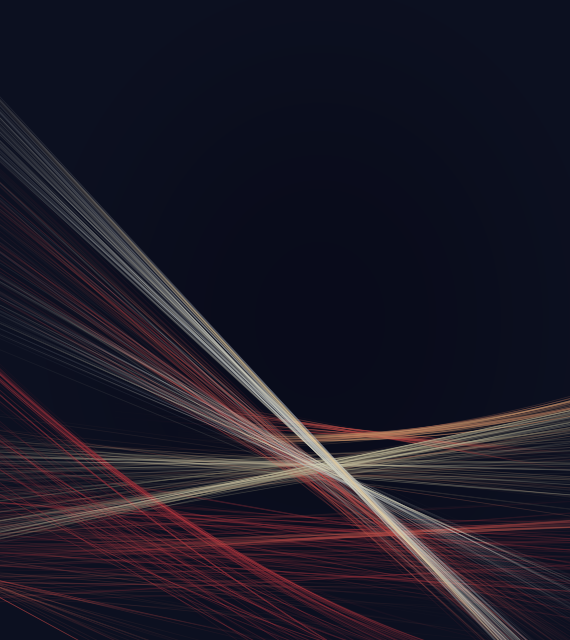
Reproduce this background procedurally as a Shadertoy shader.

```glsl
// Fans of fine silver, gold and red light strands crossing over a deep navy field.

// Background
const vec3 NAVY_EDGE = vec3(0.047, 0.062, 0.125);
const vec3 NAVY_CORE = vec3(0.036, 0.045, 0.105);

// Strand tints
const vec3 CREAM  = vec3(0.93, 0.90, 0.76);
const vec3 SILVER = vec3(0.62, 0.66, 0.72);
const vec3 OLIVE  = vec3(0.56, 0.54, 0.43);
const vec3 GOLD   = vec3(0.86, 0.70, 0.48);
const vec3 COPPER = vec3(0.64, 0.36, 0.29);
const vec3 RED    = vec3(0.76, 0.22, 0.24);
const vec3 WINE   = vec3(0.38, 0.12, 0.18);

// Strand shape, as shares of the canvas height
const float ASPECT = 0.8906;
const float THIN   = 0.0003;
const float THICK  = 0.0011;

float hash(float n) {
    return fract(sin(n * 12.9898) * 43758.5453);
}

// Coverage of a line of half width w at distance d, softened over one pixel
float lineCoverage(float d, float w, float pixel) {
    float halfWidth = max(w, 0.5 * pixel);
    float edge = 0.5 * pixel;
    return (1.0 - smoothstep(halfWidth - edge, halfWidth + edge, d)) * w / halfWidth;
}

// Blends strands that cross near the pivot.
// slopes: range of directions, waist: spread at the pivot, bend: curvature,
// reach: fade length to the left and right of the pivot.
void fan(inout vec3 color, vec2 p, vec2 pivot, vec2 slopes, float waist, float bend,
         vec2 reach, vec3 tintA, vec3 tintB, float gain, int count, float seed) {
    float dx = p.x - pivot.x;
    float fade = dx / (dx < 0.0 ? reach.x : reach.y);
    float glow = gain * exp(-fade * fade);
    if (glow < 0.004) return;

    float pixel = 1.0 / iResolution.y;
    for (int i = 0; i < count; i++) {
        float id = float(i) + seed * 101.0;
        float slope = mix(slopes.x, slopes.y, (float(i) + hash(id)) / float(count));
        float offset = waist * (hash(id + 0.31) - 0.5);
        float y = pivot.y + offset + slope * dx + bend * dx * dx;
        float tangent = slope + 2.0 * bend * dx;
        float d = abs(p.y - y) * inversesqrt(1.0 + tangent * tangent);

        float weight = hash(id + 0.57);
        float width = mix(THIN, THICK, weight * weight);
        float light = mix(0.2, 1.0, pow(hash(id + 0.73), 2.0));
        vec3 tint = mix(tintA, tintB, hash(id + 0.89));
        color = mix(color, tint, min(glow * light, 1.0) * lineCoverage(d, width, pixel));
    }
}

void mainImage(out vec4 fragColor, in vec2 fragCoord) {
    vec2 p = fragCoord / iResolution.xy * vec2(ASPECT, 1.0);
    float core = length((p - vec2(0.5, 0.5)) * vec2(1.2, 1.0));
    vec3 color = mix(NAVY_CORE, NAVY_EDGE, smoothstep(0.1, 0.6, core));

    // Dim red and olive sheets near the floor
    fan(color, p, vec2(0.50, 0.145), vec2(-0.20, 0.08), 0.10, 0.0,
        vec2(0.70, 0.55), WINE, RED, 0.62, 85, 1.0);
    fan(color, p, vec2(0.12, 0.12), vec2(-0.18, 0.06), 0.13, 0.0,
        vec2(0.50, 0.45), WINE, COPPER, 0.50, 40, 2.0);
    fan(color, p, vec2(0.508, 0.271), vec2(-0.15, 0.22), 0.045, 0.0,
        vec2(0.65, 0.60), OLIVE, COPPER, 0.55, 50, 3.0);
    fan(color, p, vec2(0.508, 0.268), vec2(-0.10, 0.20), 0.035, 0.0,
        vec2(0.60, 0.60), OLIVE, CREAM, 0.60, 40, 4.0);

    // Copper and red diagonals below the main beam
    fan(color, p, vec2(0.475, 0.268), vec2(-0.96, -0.55), 0.055, 0.0,
        vec2(0.42, 0.32), COPPER, RED, 0.65, 75, 5.0);
    fan(color, p, vec2(0.475, 0.275), vec2(-0.95, -0.40), 0.04, 0.0,
        vec2(0.45, 0.20), OLIVE, SILVER, 0.40, 40, 6.0);
    fan(color, p, vec2(0.26, 0.125), vec2(-0.75, -0.45), 0.11, 0.25,
        vec2(0.40, 0.40), WINE, RED, 0.70, 42, 7.0);
    fan(color, p, vec2(0.3125, 0.167), vec2(-0.71, -0.62), 0.02, 0.39,
        vec2(0.45, 0.40), RED, WINE, 0.85, 28, 8.0);
    fan(color, p, vec2(-0.06, 0.105), vec2(-0.55, -0.20), 0.02, 0.0,
        vec2(0.40, 0.32), COPPER, RED, 0.85, 18, 9.0);

    // Red and golden arcs sweeping to the right edge
    fan(color, p, vec2(0.573, 0.322), vec2(-0.20, -0.07), 0.010, 0.0,
        vec2(0.17, 0.17), RED, COPPER, 0.85, 20, 10.0);
    fan(color, p, vec2(0.58, 0.318), vec2(0.03, 0.115), 0.012, 0.25,
        vec2(0.13, 0.55), COPPER, GOLD, 0.90, 36, 11.0);
    fan(color, p, vec2(0.625, 0.167), vec2(0.03, 0.075), 0.010, 0.0,
        vec2(0.40, 0.50), RED, COPPER, 0.90, 18, 12.0);

    // Pale strands through the crossing
    fan(color, p, vec2(0.490, 0.274), vec2(-0.03, 0.01), 0.012, 0.0,
        vec2(0.42, 0.15), OLIVE, CREAM, 0.80, 10, 13.0);
    fan(color, p, vec2(0.508, 0.271), vec2(0.165, 0.225), 0.014, 0.0,
        vec2(0.48, 0.55), OLIVE, CREAM, 0.85, 28, 14.0);
    fan(color, p, vec2(0.530, 0.255), vec2(-0.60, -0.42), 0.014, 0.0,
        vec2(0.42, 0.30), SILVER, CREAM, 0.65, 34, 15.0);

    // Main beam, warm along its upper edge
    fan(color, p, vec2(0.534, 0.262), vec2(-1.085, -0.905), 0.018, 0.0,
        vec2(0.46, 0.30), SILVER, CREAM, 0.72, 76, 16.0);
    fan(color, p, vec2(0.534, 0.265), vec2(-1.090, -1.065), 0.008, 0.0,
        vec2(0.36, 0.24), GOLD, CREAM, 0.80, 12, 17.0);

    fragColor = vec4(color, 1.0);
}
```
